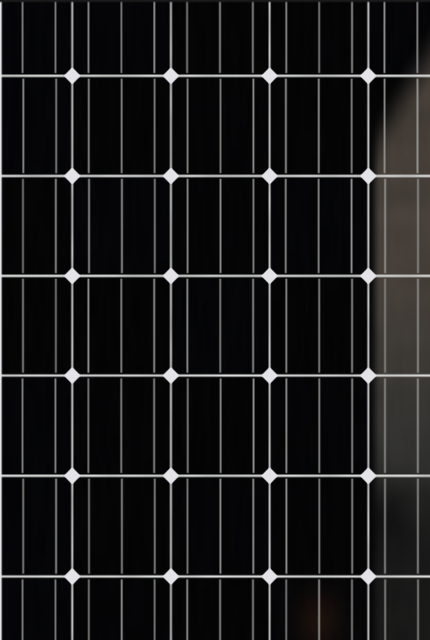
A WebGL 2 fragment shader for this texture:

```glsl
#version 300 es
precision highp float;
// Solar panel: near-black square cells split by pale grid lines, three thin
// busbars per cell and a white diamond at every crossing, with a warm
// reflection down the right side. All measures are in cells.
uniform vec2 u_resolution;
out vec4 fragColor;

#define CELLS vec2(4.357, 6.389)
#define FIRST_CROSSING vec2(0.732, 0.632)
#define ROW_HALF 0.012
#define COLUMN_HALF 0.0105
#define BUSBAR_HALF 0.0085
#define BUSBARS 3.0
#define BUSBAR_GAP 0.028
#define DIAMOND 0.086
#define BLUR 0.009
#define JITTER 0.004

const vec3 CELL_BLACK = vec3(0.016, 0.016, 0.018);
const vec3 BUSBAR_GREY = vec3(0.60, 0.60, 0.59);
const vec3 COLUMN_GREY = vec3(0.76, 0.76, 0.76);
const vec3 ROW_WHITE = vec3(0.83, 0.84, 0.83);
const vec3 DIAMOND_WHITE = vec3(0.89, 0.89, 0.91);
const vec3 WARM_GLOW = vec3(0.255, 0.228, 0.200);
const vec3 COOL_GLOW = vec3(0.190, 0.188, 0.172);

float hash(vec2 p) {
  p = fract(p * vec2(0.1031, 0.1137));
  p += dot(p, p.yx + 33.33);
  return fract((p.x + p.y) * p.x * 91.7);
}

float noise(vec2 p) {
  vec2 i = floor(p), f = fract(p);
  f = f * f * (3.0 - 2.0 * f);
  return mix(mix(hash(i), hash(i + vec2(1, 0)), f.x),
             mix(hash(i + vec2(0, 1)), hash(i + 1.0), f.x), f.y);
}

// Share of a soft pixel covered by a stripe, exact even for thin stripes
float stripe(float d, float halfWidth, float soft) {
  float lo = max(d - 0.5 * soft, -halfWidth);
  float hi = min(d + 0.5 * soft, halfWidth);
  return clamp((hi - lo) / soft, 0.0, 1.0);
}

// Soft blob, 1 at its centre
float blob(vec2 p, vec2 centre, vec2 size) {
  vec2 q = (p - centre) / size;
  return exp(-dot(q, q));
}

// Light reflected in the glass of the last column
vec3 reflection(vec2 p) {
  float across = p.x - 3.0;
  float upperEdge = 5.5 - 1.6 * (0.63 - across);
  float mask = smoothstep(0.0, 0.13, across);
  mask *= smoothstep(-0.1, 0.65, upperEdge - p.y);
  float fade = mix(0.42, 1.0, smoothstep(0.2, 1.5, p.y));
  fade *= 1.0 - 0.5 * blob(p, vec2(3.2, 0.6), vec2(0.25, 0.3));
  fade *= 0.94 + 0.12 * noise(p * vec2(3.0, 5.0));
  return mix(COOL_GLOW, WARM_GLOW, smoothstep(1.2, 3.2, p.y)) * mask * fade;
}

void main() {
  vec2 uv = gl_FragCoord.xy / u_resolution;
  vec2 p = uv * CELLS - FIRST_CROSSING;
  p.y -= 0.009 * exp(-pow((uv.y - 0.35) / 0.2, 2.0));
  vec2 soft = CELLS / u_resolution + BLUR;
  vec2 cell = floor(p);
  vec2 toCrossing = p - floor(p + 0.5);

  // Cell glass with faint tint, grain and reflections
  vec3 color = CELL_BLACK * (0.7 + 0.6 * noise(p * vec2(24.0, 3.0)));
  color += vec3(0.003, 0.004, 0.011) * hash(cell + 17.0);
  color += reflection(p);
  color += vec3(0.09, 0.045, 0.02) * blob(p, vec2(2.5, -0.45), vec2(0.24, 0.3));

  // Busbars, shifted slightly in each cell and stopping short of the rows
  float shift = (hash(cell + 5.0) - 0.5) * 2.0 * JITTER;
  float slot = (p.x + shift) * BUSBARS;
  float busbar = stripe((fract(slot) - 0.5) / BUSBARS, BUSBAR_HALF, soft.x);
  busbar *= smoothstep(-0.5, 0.5, (abs(toCrossing.y) - BUSBAR_GAP) / soft.y);
  float wear = 0.86 + 0.2 * hash(vec2(floor(slot), cell.y) + 40.0);
  color = mix(color, BUSBAR_GREY * wear, busbar);

  // Gaps between cells
  float columnTone = 0.92 + 0.14 * noise(p * vec2(1.0, 4.0) + 9.0);
  color = mix(color, COLUMN_GREY * columnTone,
              stripe(toCrossing.x, COLUMN_HALF, soft.x));
  float rowTone = 0.93 + 0.12 * noise(p * vec2(5.0, 1.0) + 3.0);
  color = mix(color, ROW_WHITE * rowTone,
              stripe(toCrossing.y, ROW_HALF, soft.y));

  // Diamonds with slightly clipped tips
  vec2 a = abs(toCrossing);
  float diamond = max((a.x + a.y - DIAMOND) * 0.7071,
                      max(a.x, a.y) - DIAMOND * 0.92);
  color = mix(color, DIAMOND_WHITE,
              smoothstep(0.5, -0.5, diamond / max(soft.x, soft.y)));

  // Frame: pale strip at the left, dark lip along the top
  vec2 edge = vec2(uv.x, 1.0 - uv.y) * CELLS;
  color = mix(color, DIAMOND_WHITE, stripe(edge.x, 0.018, soft.x));
  color = mix(color, vec3(0.10), stripe(edge.y, 0.02, soft.y));

  fragColor = vec4(color, 1.0);
}
```
